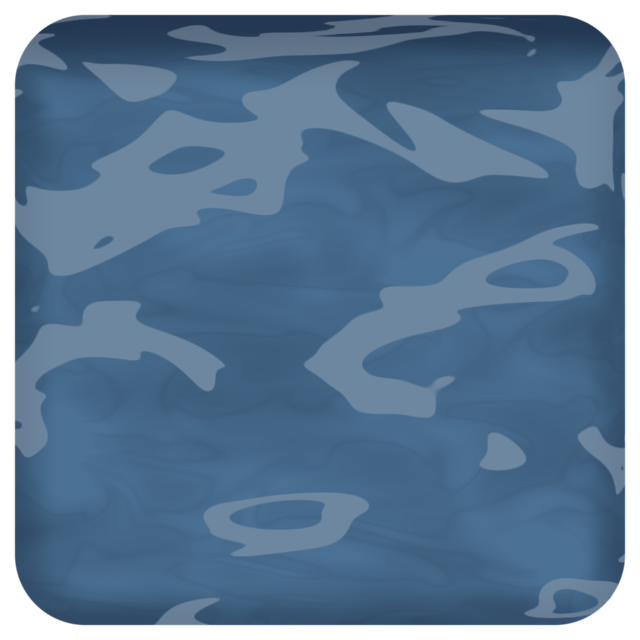
A WebGL 2 fragment shader for this texture:

```glsl
#version 300 es
precision highp float;
// Rounded tile of rippled blue water with flat, pale reflections on white.

uniform vec2 u_resolution;
out vec4 fragColor;

const vec3 PAPER = vec3(1.0);
const vec3 DEEP = vec3(0.13, 0.21, 0.31);
const vec3 SHADOW = vec3(0.23, 0.35, 0.47);
const vec3 WATER = vec3(0.28, 0.425, 0.56);
const vec3 GLINT = vec3(0.43, 0.53, 0.63);
const vec3 HAZE = vec3(0.35, 0.42, 0.50);
const float TILE_HALF = 0.4766;
const float CORNER_RADIUS = 0.11;

float roundedBox(vec2 p, float halfSize, float radius) {
    vec2 d = abs(p) - halfSize + radius;
    return length(max(d, 0.0)) + min(max(d.x, d.y), 0.0) - radius;
}

// Sum of sheared sine waves, scaled to unit variance.
float layeredWaves(vec2 p, float frequency, float shear, float seed) {
    float sum = 0.0;
    float power = 0.0;
    float amplitude = 1.0;
    for (int i = 0; i < 8; i++) {
        float layer = float(i);
        float angle = seed + 2.4 * layer;
        vec2 direction = vec2(cos(angle), sin(angle));
        float phase = dot(p, direction) * frequency + seed * 3.7 * (layer + 1.0);
        sum += amplitude * sin(phase);
        power += 0.5 * amplitude * amplitude;
        p += vec2(-direction.y, direction.x) * cos(phase) * shear / frequency;
        amplitude *= 0.85;
        frequency *= 1.22;
    }
    return sum / sqrt(power);
}

// Squeezes the pattern towards the rim, most at the top and right.
vec2 squeezeRim(vec2 p) {
    vec2 strength = mix(vec2(0.15, 0.08), vec2(0.35, 0.4), step(0.0, p));
    return p * (1.0 + strength * pow(abs(p) / TILE_HALF, vec2(10.0)));
}

// Coverage of the values between two levels, with a smooth edge.
float levelBand(float value, float low, float high, float blur) {
    return smoothstep(low - blur, low + blur, value)
         * (1.0 - smoothstep(high - blur, high + blur, value));
}

vec3 waterColor(vec2 surface, float rim, float depth) {
    float swell = layeredWaves(surface * vec2(0.75, 1.3), 12.0, 0.5, 4.3);
    float streak = layeredWaves(surface * vec2(0.6, 1.5), 22.0, 0.6, 1.9);
    float crease = exp(-12.0 * streak * streak);
    float tone = 0.82 + 0.24 * swell + 0.14 * streak - 0.22 * crease - 0.45 * rim;
    vec3 color = mix(SHADOW, WATER, clamp(tone, -0.2, 1.2));
    return mix(color, DEEP, depth);
}

void main() {
    vec2 uv = gl_FragCoord.xy / u_resolution;
    vec2 centered = uv - 0.5;
    float pixel = 1.0 / min(u_resolution.x, u_resolution.y);
    float edge = roundedBox(centered, TILE_HALF, CORNER_RADIUS);
    vec2 surface = squeezeRim(centered);

    // Darkening along the rim and the top
    float rim = smoothstep(-0.07, 0.0, edge);
    float depth = max(0.95 * smoothstep(0.85, 0.965, uv.y), 0.35 * rim);
    vec3 color = waterColor(surface, rim, depth);

    // Pale reflections, wide above and sparse below
    float relief = layeredWaves(surface * vec2(0.72, 1.35), 15.0, 0.5, 2.7);
    float level = mix(1.05, 0.36, smoothstep(0.25, 0.75, uv.y));
    float blur = max(fwidth(relief), 0.025);
    float glint = levelBand(relief, level, 2.1, blur);
    color = mix(color, mix(GLINT, HAZE, depth), glint);

    // Tile outline
    float outside = smoothstep(-pixel, pixel, edge);
    fragColor = vec4(mix(color, PAPER, outside), 1.0);
}
```
